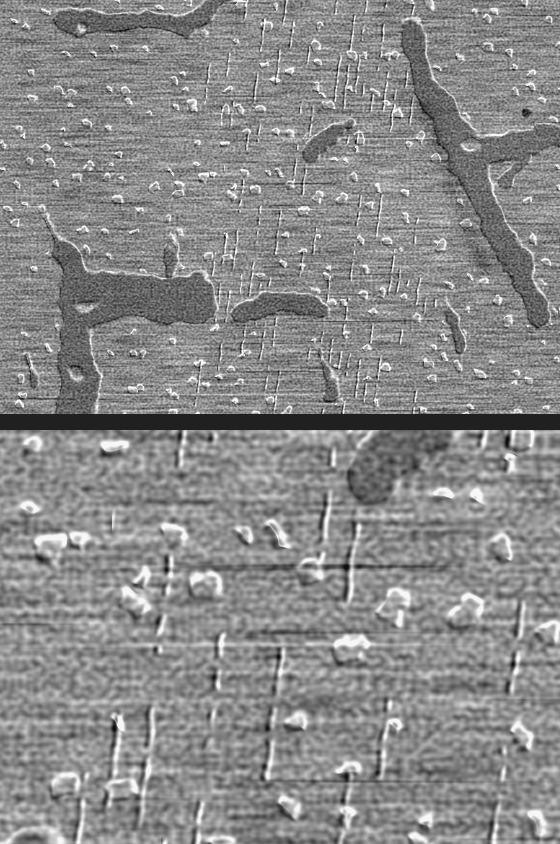
Top: the whole. Bottom: its middle third, enlarged.
Reproduce this texture procedurally as a Shadertoy shader.

```glsl
#define MATRIX_GRAY 0.545
#define ISLAND_GRAY 0.40
#define RIM_WIDTH 0.0032
#define RIM_GLOW 0.42
#define GRAIN_CELL 0.048
#define GRAIN_SHARE 0.47
#define NEEDLE_TILT 0.13
#define STREAK_GAIN 0.27
#define SPECKLE_GAIN 0.34
#define LIGHT vec2(0.5, 0.86)

// Island limbs: start and end of each, then the radius at both ends
const vec4 LIMBS[11] = vec4[11](
    vec4(0.14, 0.96, 0.45, 0.94), vec4(0.45, 0.94, 0.56, 1.01),
    vec4(1.01, 0.93, 1.02, 0.80), vec4(1.02, 0.80, 1.13, 0.62),
    vec4(1.13, 0.63, 1.34, 0.67), vec4(1.13, 0.60, 1.31, 0.24),
    vec4(0.75, 0.63, 0.85, 0.70), vec4(0.11, 0.48, 0.19, 0.30),
    vec4(0.20, 0.28, 0.47, 0.28), vec4(0.19, 0.28, 0.18, -0.02),
    vec4(0.58, 0.25, 0.75, 0.27));
const vec2 RADII[11] = vec2[11](
    vec2(0.028, 0.020), vec2(0.024, 0.008), vec2(0.034, 0.028),
    vec2(0.026, 0.052), vec2(0.032, 0.026), vec2(0.040, 0.028),
    vec2(0.026, 0.012), vec2(0.004, 0.036), vec2(0.046, 0.056),
    vec2(0.034, 0.050), vec2(0.022, 0.030));

vec2 hash2(vec2 p) {
    vec3 q = fract(p.xyx * vec3(0.1031, 0.1030, 0.0973));
    q += dot(q, q.yzx + 33.33);
    return fract((q.xx + q.yz) * q.zy);
}

float corner(vec2 cell, vec2 offset) {
    return dot(hash2(cell + 64.0) * 2.0 - 1.0, offset);
}

float gradientNoise(vec2 p) {
    vec2 i = floor(p), f = p - i, e = vec2(1.0, 0.0);
    vec2 u = f * f * f * (f * (f * 6.0 - 15.0) + 10.0);
    return mix(mix(corner(i, f), corner(i + e, f - e), u.x),
               mix(corner(i + e.yx, f - e.yx), corner(i + 1.0, f - 1.0), u.x), u.y);
}

float taperedLimb(vec2 p, vec2 a, vec2 b, vec2 radius) {
    vec2 ab = b - a;
    float t = clamp(dot(p - a, ab) / dot(ab, ab), 0.0, 1.0);
    return length(p - a - ab * t) - mix(radius.x, radius.y, t);
}

float smoothMin(float a, float b, float k) {
    float h = max(k - abs(a - b), 0.0) / k;
    return min(a, b) - h * h * k * 0.25;
}

// Signed distance to the large smooth islands, with holes
float islands(vec2 p) {
    vec2 w = p + 0.035 * vec2(gradientNoise(p * 7.0), gradientNoise(p * 7.0 + 19.0));
    float d = 1.0;
    for (int i = 0; i < 11; i++)
        d = smoothMin(d, taperedLimb(w, LIMBS[i].xy, LIMBS[i].zw, RADII[i]), 0.025);
    for (int i = 0; i < 6; i++) {
        vec2 h = hash2(vec2(float(i) * 3.0, 7.0));
        vec2 a = vec2(1.35, 0.6) * h, reach = vec2(h.y - 0.4, 1.0) * (0.06 + 0.06 * h.x);
        d = min(d, taperedLimb(w, a, a + reach, vec2(0.015, 0.003)));
    }
    d += 0.022 * gradientNoise(p * 19.0) + 0.008 * gradientNoise(p * 50.0);
    return max(d, 0.07 * (gradientNoise(p * 13.0 + 5.0) - 0.36));
}

// Signed distance to the scattered small grains
float grains(vec2 p) {
    vec2 w = p + 0.008 * vec2(gradientNoise(p * 60.0), gradientNoise(p * 60.0 + 31.0));
    vec2 home = floor(w / GRAIN_CELL);
    float d = GRAIN_CELL;
    for (int k = 0; k < 9; k++) {
        vec2 cell = home + vec2(k % 3, k / 3) - 1.0;
        vec2 pick = hash2(cell + 11.0), spin = hash2(cell + 83.0);
        if (pick.x > GRAIN_SHARE) continue;
        vec2 offset = w - (cell + hash2(cell + 40.0)) * GRAIN_CELL;
        float turn = spin.x * 3.14;
        vec2 axis = vec2(cos(turn), sin(turn));
        float along = dot(offset, axis), reach = 0.007 * spin.y * spin.y;
        offset -= axis * clamp(along, -reach, reach);
        d = min(d, length(offset) - mix(0.003, 0.0095, pick.y));
    }
    return d;
}

// Bright rim towards the light, dark rim away from it
float relief(float d, float dLit, float stepSize, float width) {
    float slope = (dLit - d) / stepSize;
    float rim = exp(-d * d / (width * width));
    return rim * mix(-0.24, RIM_GLOW, smoothstep(-0.6, 0.3, slope));
}

// Broken, beaded needles in steep columns
float needles(vec2 p) {
    vec2 q = vec2(p.x - NEEDLE_TILT * p.y, p.y) / vec2(0.024, 0.13);
    float column = floor(q.x);
    q.y += hash2(vec2(column, 3.0)).x;
    vec2 cell = vec2(column, floor(q.y)), h = hash2(cell + 21.0), f = fract(q);
    float zone = smoothstep(0.45, 0.6, p.x) * smoothstep(1.1, 0.95, p.x);
    float present = step(h.x, 0.48 * zone);
    float x = (f.x - 0.35 - 0.3 * h.y) * 0.024 + 0.004 * gradientNoise(p * vec2(20.0, 45.0));
    float span = smoothstep(0.0, 0.06, 0.15 + 0.33 * h.y - abs(f.y - 0.5));
    float beads = smoothstep(-0.3, 0.1, gradientNoise(p * vec2(30.0, 70.0)));
    float core = exp(-x * x / 4e-6), shade = exp(-pow((x + 0.004) / 0.002, 2.0));
    return present * span * beads * (0.42 * core - 0.30 * shade);
}

void mainImage(out vec4 fragColor, in vec2 fragCoord) {
    vec2 p = fragCoord / iResolution.y;
    float island = islands(p), islandLit = islands(p + LIGHT * 0.005);
    float grain = grains(p), grainLit = grains(p + LIGHT * 0.003);
    float outside = smoothstep(-0.002, 0.002, island);
    float clear = smoothstep(0.004, 0.014, island);

    // Base tones and soft smudges
    float gray = mix(ISLAND_GRAY, MATRIX_GRAY, outside) + 0.06 * gradientNoise(p * 2.5);
    float smudge = taperedLimb(p, vec2(1.02, 0.74), vec2(1.17, 0.35), vec2(0.0));
    gray -= 0.13 * exp(-smudge * smudge * 2500.0);

    // Polishing streaks and scratches
    float streak = gradientNoise(p * vec2(8.0, 175.0)) + 0.6 * gradientNoise(p * vec2(22.0, 110.0));
    float scratch = smoothstep(0.25, 0.5, gradientNoise(p * vec2(2.5, 150.0)));
    float gleam = smoothstep(0.36, 0.55, gradientNoise(p * vec2(0.8, 115.0)));
    gray += mix(0.35, 1.0, outside) * (STREAK_GAIN * streak - 0.16 * scratch + 0.12 * gleam);

    // Grains, needles and pits on the matrix, then island rims
    float inGrain = smoothstep(0.002, -0.002, grain);
    gray += clear * (0.07 * inGrain + relief(grain, grainLit, 0.003, 0.0026) + needles(p));
    gray -= 0.35 * clear * smoothstep(0.50, 0.62, gradientNoise(p * 24.0 + 9.0));
    float wear = 0.85 + 0.8 * gradientNoise(p * 35.0);
    gray += wear * relief(island, islandLit, 0.005, RIM_WIDTH);

    // Fine speckle
    gray += SPECKLE_GAIN * gradientNoise(p * vec2(160.0, 185.0) + 7.0);
    fragColor = vec4(vec3(clamp(gray, 0.06, 0.97)), 1.0);
}
```
